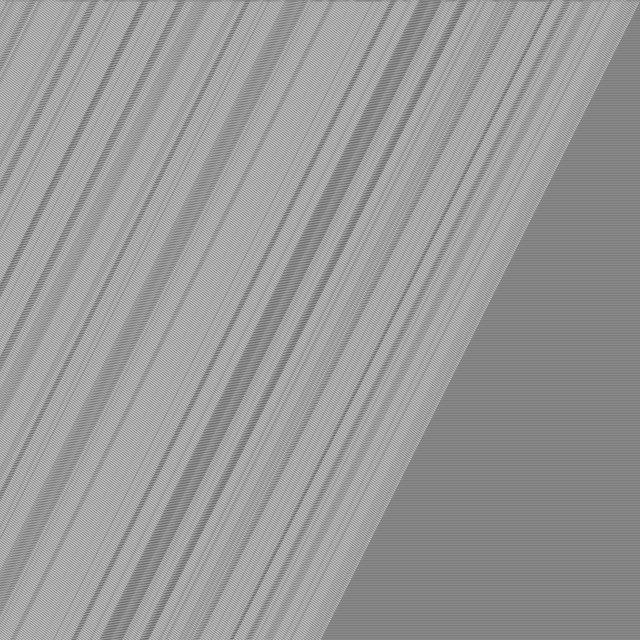
Give the GLSL for this pattern, as a Shadertoy shader.

```glsl
// Soft gray sheet of fine hatching crossed by slanted dark strands, beside a flat wedge of faint rows.

const float LINES = 256.0;       // hatch lines up the canvas
const float SLANT = 0.5;         // sideways drift of the bands per unit of height
const float WEDGE_START = 0.501; // where the wedge meets the bottom edge
const float LIGHT = 0.665;
const float DARK = 0.5;
const float TAU = 6.28318;
const int BAND_COUNT = 15;

// Each band: center along the bottom edge, half width, strength
const vec3 BANDS[BAND_COUNT] = vec3[](
    vec3(-0.449, 0.004, 0.7), vec3(-0.352, 0.003, 0.9), vec3(-0.273, 0.004, 0.9),
    vec3(-0.215, 0.004, 0.8), vec3(-0.182, 0.012, 0.4), vec3(-0.112, 0.002, 1.0),
    vec3(-0.036, 0.016, 0.5), vec3(0.020, 0.002, 0.6), vec3(0.115, 0.002, 0.8),
    vec3(0.173, 0.016, 0.85), vec3(0.225, 0.005, 0.9), vec3(0.306, 0.004, 0.6),
    vec3(0.361, 0.001, 0.9), vec3(0.388, 0.004, 0.6), vec3(0.486, 0.010, 0.3));

float hash(float n) {
    return fract(sin(n * 127.1) * 43758.55);
}

float noise(float x) {
    float i = floor(x);
    return mix(hash(i), hash(i + 1.0), smoothstep(0.0, 1.0, x - i));
}

// Wave of parallel lines that drop by the given slope toward the right
float hatch(vec2 p, float slope) {
    return sin(TAU * LINES * (p.y + slope * p.x));
}

// Strongest band at a slanted coordinate
float bandStrength(float slanted) {
    float strength = 0.0;
    for (int i = 0; i < BAND_COUNT; i++) {
        vec3 band = BANDS[i];
        float away = abs(slanted - band.x);
        float inside = 1.0 - smoothstep(band.y, band.y + 0.004, away);
        strength = max(strength, band.z * inside);
    }
    return strength;
}

// Darkness of the bands, broken into thin strands
float strandLevel(float slanted) {
    float strand = noise(slanted * 240.0);
    float scattered = 0.45 * smoothstep(0.55, 1.0, strand);
    float banded = bandStrength(slanted) * (0.55 + 0.8 * strand);
    return clamp(max(scattered, banded), 0.0, 1.0);
}

void mainImage(out vec4 fragColor, in vec2 fragCoord) {
    vec2 uv = fragCoord / iResolution.xy;
    float slanted = uv.x - SLANT * uv.y;

    // Base tone follows the strands
    float level = strandLevel(slanted);
    float shade = mix(LIGHT, DARK, level);

    // Steep falling lines in the light parts, nearly level lines in the dark ones
    float lines = mix(hatch(uv, 0.75), hatch(uv, -0.15), smoothstep(0.2, 0.7, level));
    shade += 0.08 * lines;

    // Flat wedge with faint rows
    float edge = 0.5 / iResolution.x;
    float wedge = smoothstep(-edge, edge, slanted - WEDGE_START);
    float flatTone = DARK + 0.015 + 0.025 * hatch(uv, 0.0);
    shade = mix(shade, flatTone, wedge);

    // Broken dark dashes along the top edge
    float dash = noise(uv.x * 120.0) * smoothstep(0.996, 0.999, uv.y);
    shade = mix(shade, DARK, dash);

    fragColor = vec4(vec3(shade), 1.0);
}
```
